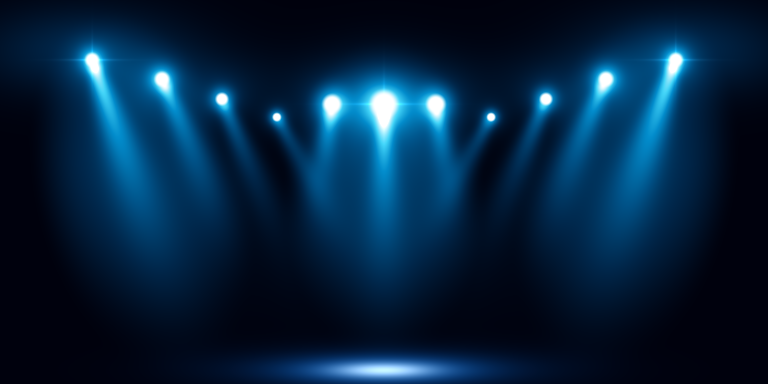
Give the GLSL for this background, as a Shadertoy shader.

```glsl
// Elliptical pool of light: 1 at the centre, 0 at the rim
float pool(vec2 p, vec2 size) {
    float k = max(0.0, 1.0 - dot(p / size, p / size));
    return k * k * (3.0 - 2.0 * k);
}

float gauss(vec2 p, vec2 size) {
    p /= size;
    return exp(-dot(p, p));
}

// Soft cone leaving a lamp along a unit direction
float beam(vec2 p, vec2 dir, float reach, float spread) {
    float along = dot(p, dir);
    float across = p.x * dir.y - p.y * dir.x;
    float width = 0.016 + spread * max(along, 0.0);
    float fade = exp(-pow(max(along, 0.0) / reach, 1.6));
    return exp(-across * across / (width * width)) * fade * smoothstep(-0.01, 0.03, along);
}

// Thin four-pointed star
float flare(vec2 p, float size) {
    vec2 a = abs(p) / size;
    return exp(-a.x * 2.6 - a.y * 45.0) + 0.8 * exp(-a.y * 3.6 - a.x * 45.0);
}

vec3 lightRamp(float level) {
    vec3 c = mix(vec3(0.0, 0.004, 0.05), vec3(0.0, 0.15, 0.29), clamp(level / 0.2, 0.0, 1.0));
    c = mix(c, vec3(0.0, 0.32, 0.53), clamp((level - 0.2) / 0.2, 0.0, 1.0));
    c = mix(c, vec3(0.01, 0.55, 0.80), clamp((level - 0.4) / 0.25, 0.0, 1.0));
    c = mix(c, vec3(0.26, 0.83, 0.97), clamp((level - 0.65) / 0.2, 0.0, 1.0));
    return mix(c, vec3(1.0), clamp((level - 0.85) / 0.3, 0.0, 1.0));
}

void mainImage(out vec4 fragColor, in vec2 fragCoord) {
    // Height spans 0..1; the stage is symmetric about its centre
    vec2 p = (fragCoord - vec2(0.5 * iResolution.x, 0.0)) / iResolution.y;
    vec2 q = vec2(abs(p.x), p.y);

    // Lamps: distance from centre, height, radius, beam strength
    vec4 lamps[6] = vec4[6](
        vec4(0.760, 0.844, 0.018, 0.62), vec4(0.578, 0.794, 0.019, 0.42),
        vec4(0.422, 0.742, 0.016, 0.38), vec4(0.279, 0.695, 0.011, 0.30),
        vec4(0.135, 0.729, 0.024, 0.42), vec4(0.000, 0.729, 0.035, 0.50));
    // Beam slope, reach and spread
    vec3 aims[6] = vec3[6](
        vec3(-0.34, 0.36, 0.13), vec3(-0.43, 0.29, 0.12), vec3(-0.41, 0.28, 0.11),
        vec3(-0.54, 0.20, 0.10), vec3(0.16, 0.19, 0.12), vec3(0.0, 0.30, 0.11));

    // Broad haze below the lamps
    vec2 h = q - vec2(0.63, 0.49);
    h.x -= 0.16 * h.y;
    float level = 0.25 * pool(h, vec2(0.29, 0.49)) * smoothstep(-0.1, 0.65, q.y);
    level += 0.30 * pool(q - vec2(0.0, 0.47), vec2(0.27, 0.44)) * smoothstep(-0.1, 0.6, q.y);

    // Haze around the lamps
    level += 0.20 * gauss(q - vec2(0.78, 0.87), vec2(0.26, 0.11));
    level += 0.14 * gauss(q - vec2(0.50, 0.77), vec2(0.19, 0.09));
    level += 0.15 * gauss(q - vec2(0.0, 0.74), vec2(0.27, 0.12));

    // Beams, halos and cores
    float core = 0.0;
    for (int i = 0; i < 6; i++) {
        vec4 lamp = lamps[i];
        vec2 d = q - lamp.xy;
        float dist = length(d);
        level += lamp.w * beam(d, normalize(vec2(aims[i].x, -1.0)), aims[i].y, aims[i].z);
        level += 0.55 * exp(-pow(dist / (lamp.z * 1.7), 2.0));
        level += 0.13 * exp(-pow(dist / (lamp.z * 3.5), 2.0));
        core = max(core, smoothstep(lamp.z * 1.25, lamp.z * 0.65, dist));
    }
    float stars = flare(q - lamps[0].xy, 0.10) + flare(q - lamps[5].xy, 0.13);
    vec3 color = lightRamp(level);
    color += vec3(0.25, 0.65, 0.8) * 0.7 * stars;
    color = mix(color, vec3(1.0), core);

    // Glowing floor
    vec2 f = p - vec2(0.0, 0.036);
    color += vec3(0.0, 0.13, 0.27) * gauss(f, vec2(0.40, 0.055));
    color += vec3(0.04, 0.28, 0.50) * gauss(f, vec2(0.23, 0.033));
    color += vec3(0.75, 0.55, 0.30) * gauss(f, vec2(0.12, 0.018));

    fragColor = vec4(clamp(color, 0.0, 1.0), 1.0);
}
```
